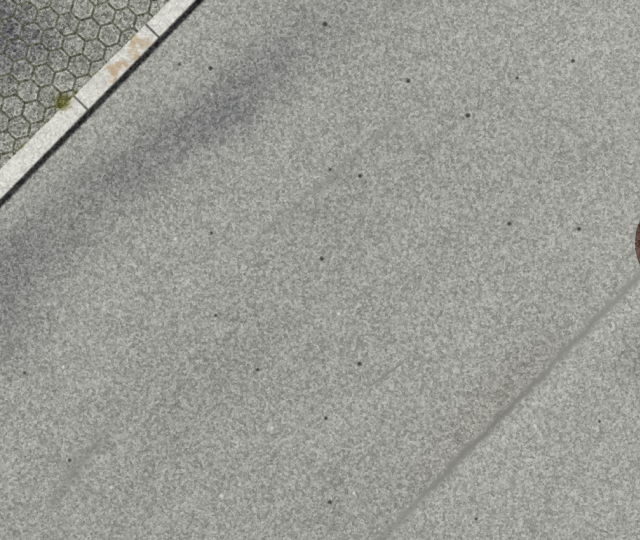
A Shadertoy shader for this texture:

```glsl
// A worn asphalt road seen from above, with a pale kerb and hexagonal paving
// in the upper left corner. Soft cellular noise makes the grain, layered sines
// make the stains, and line-aligned frames place the kerb, seams and tyre band.
float hash(vec2 p) {
    vec3 q = fract(p.xyx * vec3(0.1031, 0.1030, 0.0973));
    q += dot(q, q.yzx + 33.33);
    return fract((q.x + q.y) * q.z);
}
vec2 hash2(vec2 p) { return vec2(hash(p), hash(p + 57.3)); }

// Random tone per cell, blended softly between neighbours
float cellGrain(vec2 p) {
    vec2 cell = floor(p), local = fract(p);
    float tone = 0.0, total = 0.0;
    for (int i = 0; i < 9; i++) {
        vec2 o = vec2(i % 3, i / 3) - 1.0;
        vec2 away = o + hash2(cell + o) - local;
        float weight = exp(-8.0 * dot(away, away));
        tone += weight * (hash(cell + o + 19.7) - 0.5);
        total += weight;
    }
    return tone / total;
}

float layeredSines(vec2 p) {
    float sum = 0.0, amp = 0.5;
    for (int i = 0; i < 5; i++) {
        sum += amp * sin(p.x + 1.7 * sin(p.y));
        p = mat2(1.4, 1.1, -1.1, 1.4) * p + 2.3;
        amp *= 0.65;
    }
    return sum;
}

// x runs from a towards b, y is the signed distance to the left of that line
vec2 lineFrame(vec2 p, vec2 a, vec2 b) {
    vec2 dir = normalize(b - a);
    return vec2(dot(p - a, dir), dot(p - a, vec2(-dir.y, dir.x)));
}
float bell(float x, float width) { return exp(-x * x / (width * width)); }
float span(float x, float start, float end, float soft) {
    return smoothstep(start - soft, start + soft, x)
         * (1.0 - smoothstep(end - soft, end + soft, x));
}

// Coverage of small specks, at most one in each grid cell
float specks(vec2 p, float cells, float density, float radius, float soft) {
    vec2 id = floor(p * cells);
    vec2 centre = (id + 0.2 + 0.6 * hash2(id + cells)) / cells;
    float size = radius * (0.6 + 0.6 * hash(id + 8.1));
    float shown = step(hash(id + 3.7 * cells), density);
    return shown * (1.0 - smoothstep(size - soft, size + soft, length(p - centre)));
}

// x: distance to the hexagon edge, yz: its centre
vec3 hexTile(vec2 p) {
    vec2 pitch = vec2(1.0, 1.7320508), mid = 0.5 * pitch;
    vec2 a = mod(p, pitch) - mid, b = mod(p - mid, pitch) - mid;
    vec2 g = dot(a, a) < dot(b, b) ? a : b;
    return vec3(0.5 - max(abs(g.x), dot(abs(g), mid)), p - g);
}

vec3 asphalt(vec2 p, vec2 kerb, float grain, float px) {
    float mottle = layeredSines(p * 7.0), wobble = 0.004 * layeredSines(p * 35.0);
    float worn = clamp(0.75 + 0.4 * mottle + 2.0 * grain, 0.0, 1.6);
    vec3 col = vec3(0.606, 0.608, 0.586) + 0.010 * mottle + 0.022 * smoothstep(0.4, 1.2, p.x);
    col += 0.010 * layeredSines(kerb * vec2(2.0, 16.0));

    // Bluish tyre band beside the kerb, and a patch at the left border
    float band = bell(kerb.y + 0.105 + 0.15 * kerb.x + 0.015 * mottle, 0.055);
    band *= (0.75 + 0.35 * mottle) * (1.0 - smoothstep(0.5, 0.9, kerb.x));
    band += 0.5 * bell(length(p - vec2(0.0, 0.41)), 0.10);
    col -= vec3(0.118, 0.115, 0.098) * band;
    col += 0.025 * bell(kerb.y + 0.035, 0.025);

    // Long seam with a brown stain above it and a pale strip below it
    vec2 seam = lineFrame(p, vec2(0.702, 0.0), vec2(1.185, 0.491));
    col -= 0.10 * bell(seam.y + wobble, 0.007) * worn;
    col -= vec3(0.040, 0.046, 0.052) * bell(seam.y - 0.03, 0.04) * bell(seam.x - 0.32, 0.2);
    col += 0.025 * bell(seam.y + 0.025, 0.02);

    // Fainter seam, scuff, short crack and a stain at the right border
    vec2 faint = lineFrame(p, vec2(0.525, 0.599), vec2(0.756, 0.799));
    col -= 0.05 * worn * bell(faint.y + wobble, 0.006) * span(faint.x, -0.05, 0.31, 0.05);
    vec2 scuff = lineFrame(p, vec2(0.093, 0.06), vec2(0.2, 0.213));
    col -= 0.05 * worn * bell(scuff.y + wobble, 0.014) * span(scuff.x, 0.0, 0.18, 0.04);
    vec2 crack = lineFrame(p, vec2(0.687, 0.282), vec2(0.745, 0.329));
    col -= 0.13 * worn * bell(crack.y + wobble, 0.0022) * span(crack.x, 0.0, 0.075, 0.01);
    col -= 0.07 * bell(length(p - vec2(1.185, 0.33)), 0.04);

    col += 0.20 * grain;
    col = mix(col, vec3(0.20), 0.8 * specks(p, 11.0, 0.13, 0.0034, 1.3 * px));
    col = mix(col, vec3(0.85), 0.8 * specks(p + 4.3, 9.0, 0.10, 0.0038, 1.3 * px));
    return mix(col, vec3(0.80, 0.80, 0.77), 0.6 * specks(p, 42.0, 0.06, 0.002, px));
}

vec3 paving(vec2 p, vec2 kerb, float grain, float px) {
    float size = 0.040, soft = 1.5 * px / size;
    vec3 tile = hexTile(kerb / size);
    float dirt = bell(length(p - vec2(0.01, 0.93)) + 0.015 * layeredSines(p * 22.0), 0.085);
    vec3 col = mix(vec3(0.56, 0.565, 0.53), vec3(0.39, 0.39, 0.40), dirt);
    col += 0.06 * (hash(floor(tile.yz * 4.0 + 0.5)) - 0.5) + 0.3 * grain;
    col += 0.07 * span(tile.x, 0.05, 0.12, soft);
    return mix(vec3(0.37, 0.37, 0.32) + 0.2 * grain, col, smoothstep(0.0, 0.03 + soft, tile.x));
}

void mainImage(out vec4 fragColor, in vec2 fragCoord) {
    float px = 1.0 / iResolution.y;
    vec2 p = fragCoord * px, kerb = lineFrame(p, vec2(0.0, 0.630), vec2(0.363, 1.0));
    float kerbWidth = 0.040 - 0.012 * kerb.x, patches = layeredSines(p * 60.0);
    float grain = 0.65 * cellGrain(p * 200.0) + 0.65 * cellGrain(p * 310.0 + 31.0);
    vec3 col = asphalt(p, kerb, grain, px);
    // Rusty cover at the right border
    float cover = length(p - vec2(1.276, 0.55)) - 0.10;
    col = mix(vec3(0.36, 0.28, 0.25) + 0.2 * grain, col, smoothstep(-px, px, cover));
    // Paving, jointed kerb stones, and the dark gap below them
    col = mix(col, paving(p, kerb, grain, px), smoothstep(-px, px, kerb.y - kerbWidth));
    vec3 stone = vec3(0.82, 0.82, 0.79) + 0.14 * grain + 0.02 * patches;
    float stain = span(kerb.x, 0.27, 0.41, 0.03) * smoothstep(0.0, 1.0, patches);
    stone = mix(stone, vec3(0.66, 0.54, 0.40), 0.6 * stain);
    stone *= 1.0 - 0.5 * bell(abs(kerb.x - 0.327) - 0.094, 0.0022);
    col = mix(col, stone, span(kerb.y, 0.0, kerbWidth, px));
    col = mix(col, vec3(0.18) + 0.15 * grain, span(kerb.y, -0.011, 0.0, 2.0 * px));
    // Moss along the back of the kerb
    float moss = bell(length(kerb - vec2(0.211, 0.044)) + 0.004 * patches, 0.013);
    moss += 0.5 * bell(kerb.y - kerbWidth - 0.002, 0.003) * smoothstep(-0.2, 0.7, patches);
    col = mix(col, vec3(0.37, 0.36, 0.17) + 0.25 * grain, clamp(moss, 0.0, 0.8));
    fragColor = vec4(clamp(col, 0.0, 1.0), 1.0);
}
```
